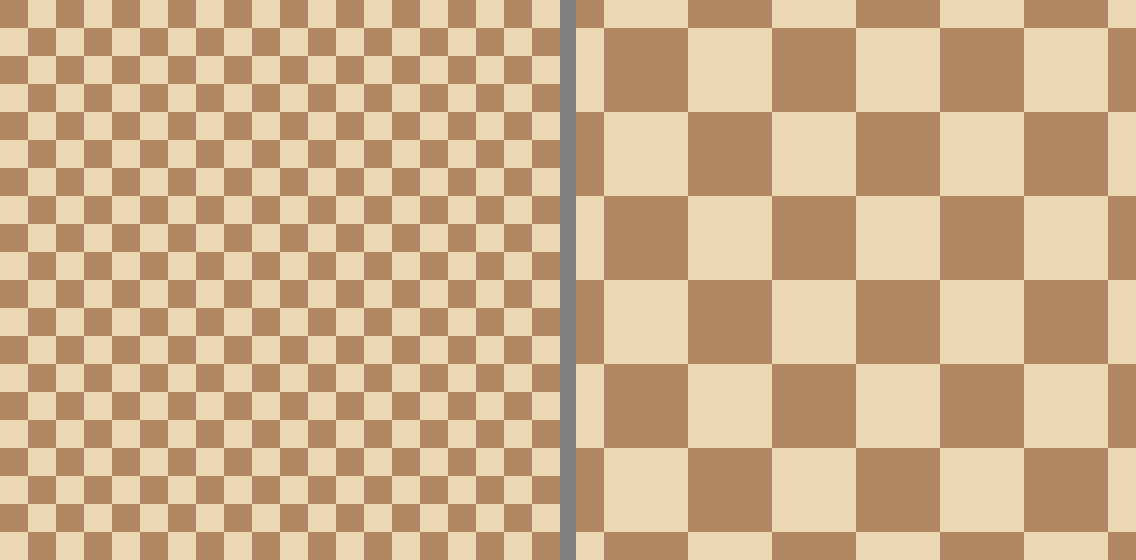
Left: the whole. Right: its middle third, enlarged.
Write a three.js fragment shader that draws this pattern.

```glsl
// Two-tone checkerboard of cream and brown squares, 20 by 20 cells.
#define CELLS 20.0
#define CREAM vec3(0.928, 0.840, 0.706)
#define BROWN vec3(0.686, 0.520, 0.383)
#define EDGE_PIXELS 1.0

varying vec2 vUv;

// Signed distance to the nearest cell border: negative in even cells, positive in odd ones.
vec2 borderDistance(vec2 cell) {
  return 0.5 - abs(mod(cell - 0.5, 2.0) - 1.0);
}

void main() {
  vec2 cell = vUv * CELLS;

  // Parity of column and row, from -1 to 1, softened across the border
  vec2 halfEdge = max(0.5 * EDGE_PIXELS * fwidth(cell), vec2(0.0001));
  vec2 parity = clamp(borderDistance(cell) / halfEdge, -1.0, 1.0);

  // Equal parities give cream, unequal ones brown
  float creamAmount = 0.5 + 0.5 * parity.x * parity.y;
  gl_FragColor = vec4(mix(BROWN, CREAM, creamAmount), 1.0);
}
```
